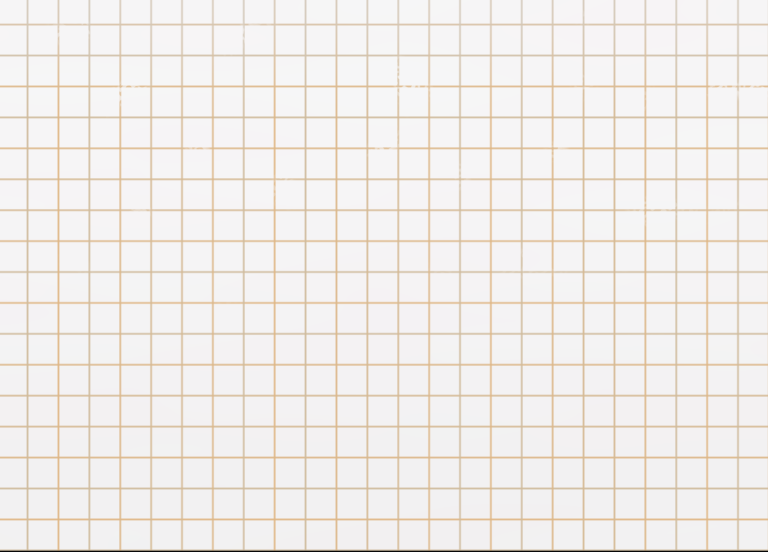
Write a Shadertoy shader that draws this pattern.

```glsl
// Squared paper: a grid of fine tan lines on pale, faintly pink paper.
// Box-filtered line distances give the grid; a cosine per line varies its
// warmth, and gradient noise adds paper mottling and small worn spots.

const vec2  PITCH       = vec2(0.04022, 0.04027); // cell size, canvas widths
const vec2  FIRST_LINE  = vec2(0.0359, 0.0424);   // first line from lower left
const vec2  WARM_LINE   = vec2(1.0, 0.0);         // index of a warmest line
const float LINE_WIDTH  = 0.0021;
const float LINE_BLUR   = 0.0023;
const float EDGE_HEIGHT = 0.0017;                 // dark strip along the bottom

const vec3 PAPER_TOP    = vec3(0.967, 0.959, 0.965);
const vec3 PAPER_BOTTOM = vec3(0.949, 0.941, 0.946);
const vec3 PAPER_TINT   = vec3(-0.002, 0.006, 0.002);
const vec3 INK_WARM     = vec3(0.875, 0.715, 0.520);
const vec3 INK_COOL     = vec3(0.810, 0.735, 0.620);
const vec3 INK_FADED    = vec3(0.830, 0.800, 0.760);
const vec3 EDGE_COLOR   = vec3(0.03);

const float TAU = 6.2831853;

vec2 hashGradient(vec2 cell) {
    vec3 p = fract(cell.xyx * vec3(0.1031, 0.1030, 0.0973));
    p += dot(p, p.yzx + 33.33);
    float angle = TAU * fract((p.x + p.y) * p.z);
    return vec2(cos(angle), sin(angle));
}

float gradientNoise(vec2 p) {
    vec2 i = floor(p), f = fract(p);
    vec2 u = f * f * f * (f * (f * 6.0 - 15.0) + 10.0);
    vec2 e = vec2(0.0, 1.0);
    float a = dot(hashGradient(i), f);
    float b = dot(hashGradient(i + e.yx), f - e.yx);
    float c = dot(hashGradient(i + e.xy), f - e.xy);
    float d = dot(hashGradient(i + e.yy), f - e.yy);
    return mix(mix(a, b, u.x), mix(c, d, u.x), u.y);
}

// Share of a filter window that is covered by a line, on each axis
vec2 lineCoverage(vec2 dist, float window) {
    vec2 hi = min(dist + 0.5 * window, vec2(0.5 * LINE_WIDTH));
    vec2 lo = max(dist - 0.5 * window, vec2(-0.5 * LINE_WIDTH));
    return max(hi - lo, 0.0) / window;
}

// Ink warmth by line index: a seven-line cycle with three crests
vec2 lineWarmth(vec2 index) {
    return 0.5 + 0.5 * cos(TAU * 3.0 / 7.0 * (index - WARM_LINE));
}

void mainImage(out vec4 fragColor, in vec2 fragCoord) {
    vec2 p = fragCoord / iResolution.x;
    float pixel = 1.0 / iResolution.x;
    float height = fragCoord.y / iResolution.y;

    // Paper with a soft vertical gradient and broad neutral bands
    vec3 color = mix(PAPER_BOTTOM, PAPER_TOP, smoothstep(0.0, 0.85, height));
    float mottle = gradientNoise(p * vec2(3.0, 14.0));
    color += PAPER_TINT * (0.4 + 1.2 * mottle);

    // Nearest line on each axis
    vec2 grid = (p - FIRST_LINE) / PITCH;
    vec2 index = floor(grid + 0.5);
    vec2 coverage = lineCoverage((grid - index) * PITCH, max(pixel, LINE_BLUR));
    vec2 warmth = lineWarmth(index);

    // Ink pales near the top; sparse scuffs break the upper lines
    float fade = smoothstep(0.78, 1.0, height);
    float patches = smoothstep(0.30, 0.50, gradientNoise(p * 13.0 + 4.7));
    float grain = smoothstep(-0.15, 0.25, gradientNoise(p * 170.0));
    float wear = 0.7 * patches * grain * smoothstep(0.35, 0.85, height);
    coverage *= 1.0 - wear;

    // Horizontal lines, then vertical lines
    vec3 inkRow = mix(mix(INK_COOL, INK_WARM, warmth.y), INK_FADED, 0.6 * fade);
    vec3 inkColumn = mix(mix(INK_COOL, INK_WARM, warmth.x), INK_FADED, 0.8 * fade);
    color = mix(color, inkRow, coverage.y);
    color = mix(color, inkColumn, coverage.x);

    // Dark strip at the lower edge
    float edge = clamp((EDGE_HEIGHT - p.y) / pixel + 0.5, 0.0, 1.0);
    color = mix(color, EDGE_COLOR, edge);

    fragColor = vec4(color, 1.0);
}
```
